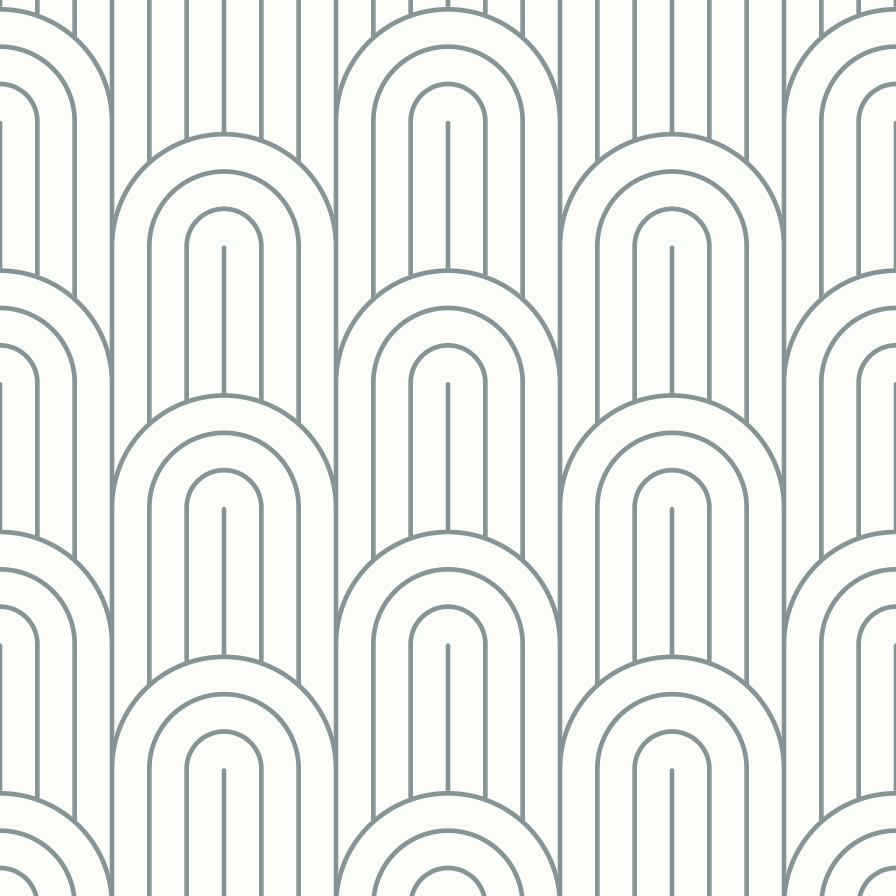
This pattern is drawn by a WebGL 1 fragment shader. Its source:

```glsl
precision highp float;
// Staggered columns of overlapping round arches drawn in thin grey-green lines.

uniform vec2 u_resolution;

const vec3 PAPER = vec3(0.982, 0.993, 0.974);
const vec3 INK = vec3(0.52, 0.58, 0.58);
const float COLUMNS = 4.0;                   // columns across the canvas
const float RINGS = 3.0;                     // nested outlines per arch
const float RADIUS = 0.5 / COLUMNS;          // outermost arch radius
const float SPACING = RADIUS / RINGS;        // gap between outlines
const float PERIOD = 7.0 * SPACING;          // vertical repeat
const float FIRST_CENTRE = 104.0 / 768.0;    // arch centre, from the top edge
const float STAGGER = 107.0 / 768.0;         // drop of every second column
const float LINE_WIDTH = 4.0 / 768.0;
const float STEM_DROP = 1.5 / 768.0;         // stem start below the arch centre

// Distance to the nearest outline or stem of an arch centred at the origin, y down.
float archLines(vec2 q) {
    float r = q.y < 0.0 ? length(q) : q.x;
    float ring = clamp(floor(r / SPACING + 0.5), 1.0, RINGS);
    float stem = length(vec2(q.x, max(STEM_DROP - q.y, 0.0)));
    return min(abs(r - ring * SPACING), stem);
}

float patternDistance(vec2 p) {
    // Mirror each column about its axis and shift the odd ones
    float column = floor(p.x * COLUMNS + 0.5);
    float x = abs(p.x - column / COLUMNS);
    float y = p.y - FIRST_CENTRE - STAGGER * mod(column, 2.0);

    // The lowest arch whose dome reaches this point hides those above it
    float dome = sqrt(max(RADIUS * RADIUS - x * x, 0.0));
    float row = floor((y + dome) / PERIOD);
    vec2 q = vec2(x, y - row * PERIOD);

    float d = archLines(q);
    float nextDome = abs(length(q - vec2(0.0, PERIOD)) - RADIUS);
    float columnEdge = abs(RADIUS - x);
    return min(d, min(nextDome, columnEdge));
}

void main() {
    vec2 p = gl_FragCoord.xy / u_resolution.y;
    p.y = 1.0 - p.y;

    // One-pixel smooth edge
    float edge = (0.5 * LINE_WIDTH - patternDistance(p)) * u_resolution.y;
    float coverage = clamp(edge + 0.5, 0.0, 1.0);
    gl_FragColor = vec4(mix(PAPER, INK, coverage), 1.0);
}
```
